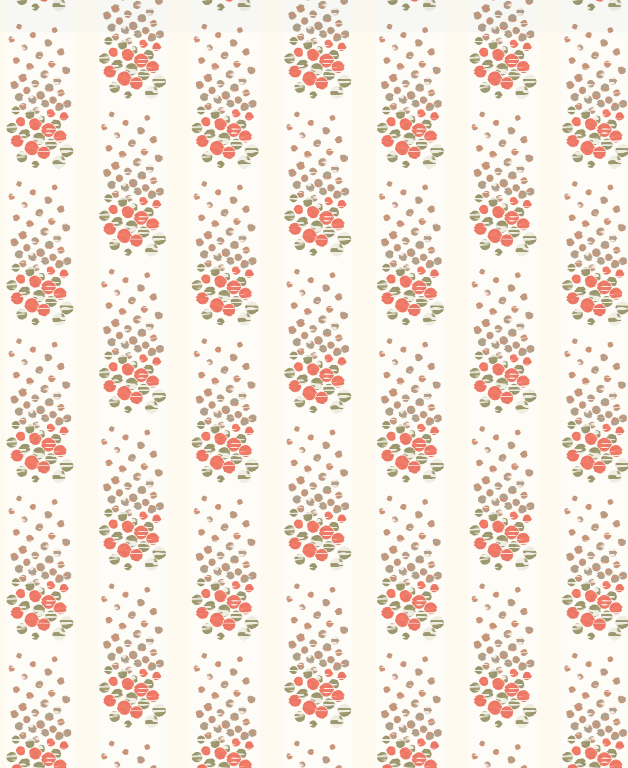
Write a WebGL 1 fragment shader that draws this pattern.

```glsl
precision highp float;

// Striped fabric print: columns of dots that thicken downward into a woven cluster.
// Each tile scatters its dots along a golden-ratio sequence, with rank setting
// height, size and colour; stretched noise frays the edges and the fill.

uniform vec2 u_resolution;

// Layout, in units of one column pitch
const float COLUMNS = 6.78;         // columns across the canvas
const float COLUMN_SHIFT = 0.07;
const float ROW_PITCH = 1.698;      // height of one repeat
const float EVEN_START = 0.176;     // first repeat, measured down from the top
const float ODD_START = 1.124;
const float STRIP_HALF = 0.375;     // half width of the pale strip
const float SPREAD = 0.61;          // width the dot centres cover

// Dots
const int DOTS = 50;
const float GOLDEN = 0.618034;
const float SMALL_R = 0.033;
const float MEDIUM_R = 0.044;
const float CLUSTER_GAIN = 0.027;
const float PALE_R = 0.070;
const float RIM = 0.007;            // cream gap around overlapping dots
const float FRAY = 0.016;

// Colours
const vec3 CREAM = vec3(1.0, 0.98, 0.94);
const vec3 STRIP = vec3(0.992, 0.988, 0.965);
const vec3 RED = vec3(0.92, 0.47, 0.40);
const vec3 ORANGE = vec3(0.84, 0.56, 0.44);
const vec3 TAUPE = vec3(0.69, 0.63, 0.55);
const vec3 OLIVE = vec3(0.61, 0.59, 0.43);
const vec3 TOP_TINT = vec3(0.975, 0.985, 0.99);
const float TOP_BAND = 0.958;       // the tinted band starts at this height

float hash(vec2 p) {
  return fract(sin(dot(p, vec2(127.1, 311.7))) * 43758.5453);
}

float noise(vec2 p) {
  vec2 i = floor(p);
  vec2 f = fract(p);
  f = f * f * (3.0 - 2.0 * f);
  float low = mix(hash(i), hash(i + vec2(1.0, 0.0)), f.x);
  float high = mix(hash(i + vec2(0.0, 1.0)), hash(i + vec2(1.0, 1.0)), f.x);
  return mix(low, high, f.y);
}

// Height of a dot in its tile: loose at the top, dense from the middle down
float dotHeight(float rank) {
  float eased = rank + 0.06 * (sin(3.14159 * rank) + sin(6.28318 * rank));
  return 0.05 + 0.9 * eased;
}

float dotRadius(float h, float pale, float rnd) {
  float r = mix(SMALL_R, MEDIUM_R, smoothstep(0.0, 0.6, h));
  r += CLUSTER_GAIN * smoothstep(0.62, 0.76, h) * (1.0 - smoothstep(0.89, 0.92, h));
  return mix(r * mix(0.82, 1.15, rnd), PALE_R, pale);
}

vec3 dotColour(float h, float parity, float rnd) {
  vec3 loose = mix(ORANGE, TAUPE, smoothstep(0.15, 0.5, h + 0.4 * (rnd - 0.5)));
  vec3 cluster = mix(RED, OLIVE, parity);
  return mix(loose, cluster, step(0.6, h));
}

void main() {
  float pixel = COLUMNS / u_resolution.x;
  vec2 p = gl_FragCoord.xy * pixel;
  float down = u_resolution.y * pixel - p.y;

  // Column and tile coordinates, y running downward
  float column = floor(p.x + COLUMN_SHIFT);
  float x = fract(p.x + COLUMN_SHIFT) - 0.5;
  float start = mix(EVEN_START, ODD_START, mod(column, 2.0));
  vec2 q = vec2(x, mod(down - start, ROW_PITCH));

  // Ground stripes
  float strip = clamp(0.5 + (STRIP_HALF - abs(x)) / pixel, 0.0, 1.0);
  vec3 colour = mix(CREAM, STRIP, strip);

  // Woven texture: flat streaks, colour flecks and sideways fraying
  float streak = noise(q * vec2(11.0, 46.0));
  float fleck = noise(q * vec2(24.0, 50.0) + 17.0);
  vec2 frayed = q + vec2(FRAY * (noise(q * vec2(6.0, 60.0) + 41.0) - 0.5), 0.0);

  // Dots, each laid over the earlier ones
  for (int i = 0; i < DOTS; i++) {
    float n = float(i);
    float rnd = hash(vec2(n, 3.7));
    float across = fract(n * GOLDEN + 0.15);
    float h = dotHeight((n + 0.5) / float(DOTS));
    float pale = step(0.75, across) * step(0.8, h);
    float parity = max(mod(n, 2.0), pale);

    vec2 centre = vec2((across - 0.5) * SPREAD, h * ROW_PITCH);
    centre += 0.03 * (vec2(rnd, hash(vec2(n, 9.1))) - 0.5);
    vec2 d = frayed - centre;
    d.y = mod(d.y + 0.5 * ROW_PITCH, ROW_PITCH) - 0.5 * ROW_PITCH;
    float dist = length(d) - dotRadius(h, pale, rnd);

    // Flecked ink with cream gaps, widest in the olive and pale dots
    float inCluster = step(0.6, h);
    vec3 ink = dotColour(h, parity, rnd);
    vec3 second = mix(mix(TAUPE, ORANGE, step(0.3, h)), ink * 1.06, inCluster);
    ink = mix(ink, second, 0.7 * smoothstep(0.5, 0.7, fleck));
    float limit = mix(0.85, 0.68 + 0.12 * rnd, inCluster * parity);
    limit = mix(limit, 0.38, pale);
    ink = mix(ink, STRIP, 0.85 * smoothstep(limit - 0.1, limit + 0.1, streak));

    float rim = clamp(0.5 - (dist - RIM) / pixel, 0.0, 1.0);
    colour = mix(colour, STRIP, rim * inCluster);
    colour = mix(colour, ink, clamp(0.5 - dist / pixel, 0.0, 1.0));
  }

  // Faint cool band along the top edge
  float band = smoothstep(TOP_BAND - 0.001, TOP_BAND + 0.001, gl_FragCoord.y / u_resolution.y);
  colour *= mix(vec3(1.0), TOP_TINT, band);
  gl_FragColor = vec4(colour, 1.0);
}
```
